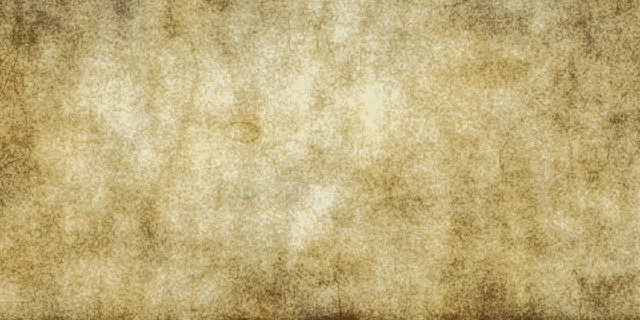
A Shadertoy shader for this texture:

```glsl
float hash(vec2 p) {
    vec3 q = fract(vec3(p.xyx) * 0.1031);
    q += dot(q, q.yzx + 33.33);
    return fract((q.x + q.y) * q.z);
}

// Value noise centred on zero
float noise(vec2 p) {
    vec2 cell = floor(p), f = fract(p);
    f = f * f * (3.0 - 2.0 * f);
    float low = mix(hash(cell), hash(cell + vec2(1, 0)), f.x);
    float high = mix(hash(cell + vec2(0, 1)), hash(cell + vec2(1, 1)), f.x);
    return mix(low, high, f.y) - 0.5;
}

float fbm(vec2 p) {
    float sum = 0.0, amplitude = 0.5;
    for (int i = 0; i < 5; i++) {
        sum += amplitude * noise(p);
        p = mat2(1.6, 1.2, -1.2, 1.6) * p + 17.3;
        amplitude *= 0.5;
    }
    return sum;
}

// Soft elliptical spot
float spot(vec2 p, vec2 center, vec2 radius) {
    vec2 d = (p - center) / radius;
    return exp(-dot(d, d));
}

// Thin outline of a dried drop
float ring(vec2 p, vec2 center, vec2 radius) {
    float d = abs(length((p - center) / radius) - 1.0) * min(radius.x, radius.y);
    return 1.0 - smoothstep(0.0, 0.006, d);
}

// Broken wandering line along a noise contour
float crack(vec2 p, vec2 scale, float seed) {
    float line = 1.0 - smoothstep(0.0, 0.014, abs(fbm(p * scale + seed)));
    return line * smoothstep(0.04, 0.25, noise(p * 4.0 + seed * 1.7));
}

void mainImage(out vec4 fragColor, in vec2 fragCoord) {
    vec2 uv = fragCoord / iResolution.xy;
    vec2 p = fragCoord / iResolution.y;
    vec2 warped = p + 0.03 * vec2(fbm(p * 9.0), fbm(p * 9.0 + 40.0));

    // Clouded parchment and fine grain
    float mottle = fbm(p * 13.0 + 61.0);
    float tone = 0.695 + 0.7 * fbm(p * 3.2 + 8.0) + 0.55 * mottle;
    tone += 0.38 * noise(p * 240.0) + 0.2 * noise(p * 110.0 + 5.0);

    // Vertical brushing and faint horizontal weave
    float streak = noise(vec2(p.x * 38.0, p.y * 3.0) + 21.0);
    tone += 0.13 * streak + 0.07 * noise(vec2(p.x * 14.0, p.y * 95.0));
    float drip = abs(noise(vec2(warped.x * 9.0, p.y * 0.8) + 3.0));
    tone -= 0.1 * (1.0 - smoothstep(0.0, 0.03, drip)) * smoothstep(0.0, 0.25, noise(p * 3.0 + 77.0));

    // Worn bright patch
    vec2 lit = vec2(p.x - 0.25 * (p.y - 0.68), p.y);
    tone += 0.3 * spot(lit + 0.5 * (warped - p), vec2(0.92, 0.69), vec2(0.075, 0.16));
    tone += 0.13 * spot(p, vec2(0.8, 0.62), vec2(0.65, 0.3));

    // Darkened borders and stains
    vec2 edge = pow(abs(uv * 2.0 - 1.0), vec2(4.0));
    tone -= 0.13 * (edge.x + edge.y);
    tone -= exp(-p.y * 26.0) * (0.38 + 1.2 * mottle);
    float stains = spot(warped, vec2(0.9, 0.14), vec2(0.13, 0.09));
    stains += 0.7 * spot(warped, vec2(1.06, 0.42), vec2(0.17, 0.1));
    stains += spot(warped, vec2(1.87, 0.1), vec2(0.12, 0.1));
    tone -= stains * (0.2 - 0.7 * mottle);

    // Dry rings, cracks and pale creases
    float wear = smoothstep(-0.3, 0.2, noise(p * 11.0 + 9.0));
    float marks = ring(warped, vec2(0.755, 0.59), vec2(0.058, 0.03));
    marks += ring(warped, vec2(1.36, 1.0), vec2(0.09, 0.025));
    marks += wear * ring(warped, vec2(1.27, 0.46), vec2(0.028, 0.045));
    marks += 0.6 * wear * ring(warped, vec2(1.54, 0.49), vec2(0.25, 0.24));
    marks += crack(p, vec2(6.0, 2.2), 31.0) + 0.7 * crack(p, vec2(4.0, 5.0), 83.0);
    tone -= 0.17 * min(marks, 1.2);
    tone += 0.13 * crack(p, vec2(8.0, 4.0), 52.0);

    // Umber to ochre to cream, with drifting warmth
    vec3 umber = vec3(0.36, 0.24, 0.09);
    vec3 ochre = vec3(0.72, 0.63, 0.385);
    vec3 cream = vec3(0.89, 0.855, 0.71);
    vec3 color = mix(umber, ochre, clamp(tone * 2.0, 0.0, 1.0));
    color = mix(color, cream, clamp(tone * 2.0 - 1.0, 0.0, 1.15));
    float warmth = fbm(p * 5.0 + 130.0) - 0.25 * smoothstep(0.75, 1.0, p.y);
    color += vec3(0.05, -0.01, -0.11) * warmth;
    color += vec3(0.025, -0.005, -0.02) * noise(p * 170.0 + 300.0);
    fragColor = vec4(clamp(color, 0.0, 1.0), 1.0);
}
```
